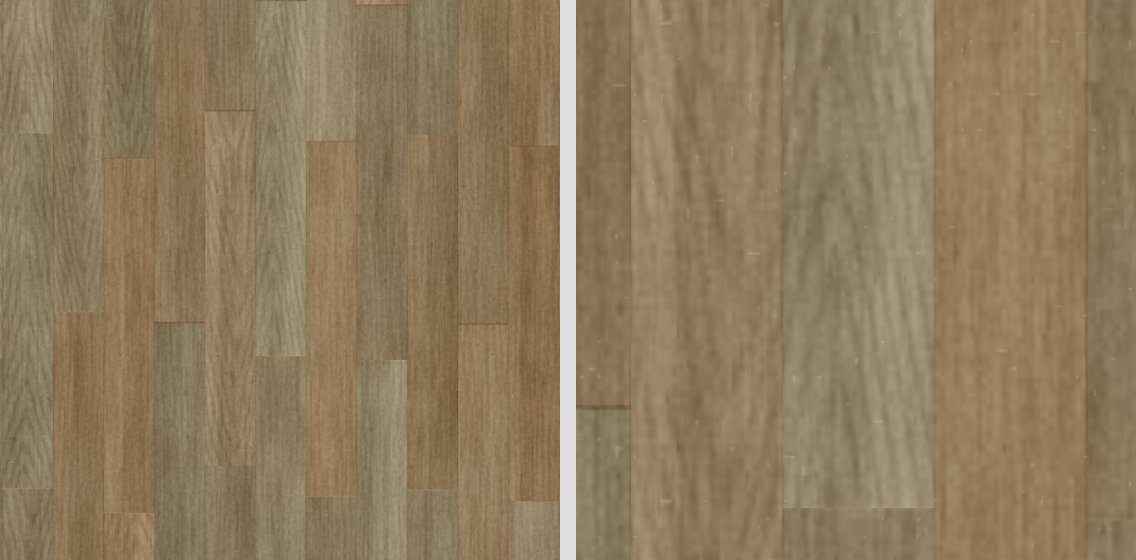
Left: the whole. Right: its middle third, enlarged.
Reproduce this texture procedurally as a WebGL 1 fragment shader.

```glsl
precision highp float;
uniform vec2 u_resolution;

#define COLUMNS 11.07
#define LEFT_EDGE 0.0047
#define PLANK_LENGTH 0.634
#define EVEN_JOINT 0.763
#define ODD_JOINT 0.400
#define JOINT_JITTER 0.11
#define RING_DEPTH 0.36
#define FIBRE_DEPTH 0.38
#define SEAM_WIDTH 0.0013
#define DARK_OAK vec3(0.452, 0.368, 0.247)
#define LIGHT_OAK vec3(0.622, 0.545, 0.425)
#define WARM_SHIFT vec3(0.018, -0.012, -0.026)

float hash(vec2 p) {
  vec3 q = fract(p.xyx * vec3(0.1031, 0.1030, 0.0973));
  q += dot(q, q.yzx + 33.33);
  return fract((q.x + q.y) * q.z);
}

float noise(vec2 p) {
  vec2 i = floor(p);
  vec2 f = fract(p);
  f = f * f * (3.0 - 2.0 * f);
  return mix(mix(hash(i), hash(i + vec2(1.0, 0.0)), f.x),
             mix(hash(i + vec2(0.0, 1.0)), hash(i + vec2(1.0, 1.0)), f.x), f.y);
}

// Growth rings: p is measured in plank widths, with x centred on the plank
float growthRings(vec2 p, vec2 id) {
  vec2 seed = 40.0 * vec2(hash(id + 11.0), hash(id + 23.0));
  float arched = step(0.58, hash(id + 31.0));
  float direction = hash(id + 37.0) < 0.5 ? -1.0 : 1.0;
  float centre = 0.3 * (hash(id + 41.0) - 0.5);
  float x = p.x - centre + 0.12 * (noise(vec2(2.0, p.y * 0.7) + seed) - 0.5);
  float warp = noise(p * vec2(1.3, 0.55) + seed);
  float ripple = noise(p * vec2(5.0, 2.2) + seed);

  float arch = sqrt(42.0 * x * x + 0.35)
             + direction * p.y * mix(0.7, 1.9, hash(id + 43.0))
             + 2.2 * warp + 0.35 * ripple;
  float straight = 7.0 * p.x + 0.25 * p.y * (hash(id + 47.0) - 0.5)
                 + 2.0 * warp + 0.3 * ripple;
  float wave = 0.5 + 0.5 * sin(6.2832 * mix(straight, arch, arched));
  float strength = mix(0.35, 1.0, arched) * mix(0.5, 1.0, noise(p * 0.6 + seed));
  return (wave * wave - 0.375) * strength;
}

// Lighter sapwood running along one side of some planks
float sapwood(vec2 p, vec2 id) {
  float present = step(0.66, hash(id + 53.0));
  float side = hash(id + 59.0) < 0.5 ? -1.0 : 1.0;
  float edge = 0.05 + 0.25 * hash(id + 61.0)
             + 0.08 * (noise(vec2(p.y * 0.5, 9.0) + id) - 0.5);
  return present * smoothstep(-0.03, 0.03, side * p.x - edge);
}

vec3 parquet(vec2 uv) {
  // Staggered plank layout
  float across = (uv.x - LEFT_EDGE) * COLUMNS;
  float column = floor(across);
  float joint = mix(EVEN_JOINT, ODD_JOINT, mod(column, 2.0))
              + JOINT_JITTER * (hash(vec2(column, 5.0) + 70.0) - 0.5);
  float along = (uv.y - joint) / PLANK_LENGTH;
  vec2 id = vec2(column, floor(along)) + 17.0;
  vec2 cell = vec2(across - column, fract(along));
  vec2 p = vec2(cell.x - 0.5, cell.y * PLANK_LENGTH * COLUMNS);
  vec2 seed = 60.0 * vec2(hash(id + 3.0), hash(id + 7.0));

  // Tone of the plank, broad streaks and grain
  float tone = mix(0.32, 0.76, hash(id));
  tone += 0.40 * (noise(p * vec2(3.2, 0.28) + seed) - 0.5);
  tone += 0.20 * (noise(p * vec2(2.0, 1.4) + seed.yx) - 0.5);
  tone -= RING_DEPTH * growthRings(p, id);
  tone += FIBRE_DEPTH * (noise(p * vec2(26.0, 1.6) + seed) - 0.5);
  tone += 0.22 * (noise(p * vec2(38.0, 9.0) + seed.yx) - 0.5);
  tone += 0.20 * sapwood(p, id);

  // Surface speckle, glints and small dark pores
  tone += 0.26 * (noise(uv * 250.0) - 0.5);
  tone += 0.45 * smoothstep(0.93, 1.0, noise(uv * 190.0 + 80.0));
  tone -= 0.30 * smoothstep(0.90, 1.0, noise(uv * vec2(170.0, 60.0) + 30.0));

  // Faint long seams, and end joints that differ in strength
  float sideGap = min(cell.x, 1.0 - cell.x) / COLUMNS;
  float endGap = min(cell.y, 1.0 - cell.y) * PLANK_LENGTH;
  float endTone = mix(-0.50, 0.22, hash(vec2(column, floor(along + 0.5)) + 90.0));
  tone -= 0.24 * (1.0 - smoothstep(0.0, SEAM_WIDTH * 1.5, sideGap));
  tone += endTone * (1.0 - smoothstep(SEAM_WIDTH * 0.5, SEAM_WIDTH * 1.7, endGap));

  float warmth = 2.0 * hash(id + 67.0) - 1.0 + 0.5 * (noise(p * 0.8 + seed) - 0.5);
  return mix(DARK_OAK, LIGHT_OAK, tone) + WARM_SHIFT * warmth;
}

void main() {
  // Four samples per pixel smooth the plank edges
  vec3 colour = vec3(0.0);
  for (int i = 0; i < 4; i++) {
    float k = float(i);
    vec2 offset = 0.5 * vec2(mod(k, 2.0), floor(k * 0.5)) - 0.25;
    colour += parquet((gl_FragCoord.xy + offset) / u_resolution);
  }
  gl_FragColor = vec4(colour * 0.25, 1.0);
}
```
